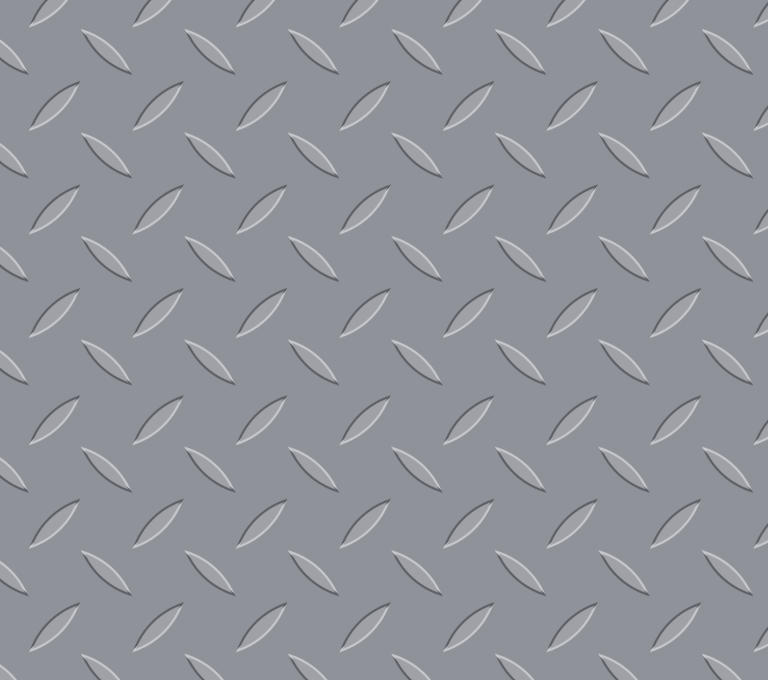
A Shadertoy shader for this pattern:

```glsl
// Steel tread plate: pointed lens-shaped studs on two interleaved square
// lattices, leaning alternately right and left. Each stud is a two-arc
// distance field with a flat top and a bevel lit from the right.

const float COLUMNS = 7.42;      // lattice cells across the canvas
const float RIM = 0.021;         // bevel width, in cells
const float SPLIT_TILT = 0.014;  // lean of the light/dark boundary at the tips
const float SEAM_Y = 3.768;      // joint between two sheets, from the top
const float SEAM_GAP = 0.036;    // extra space at the joint

const vec3 PLATE  = vec3(0.560, 0.572, 0.600);
const vec3 FACE   = vec3(0.622, 0.632, 0.650);
const vec3 LIT    = vec3(0.775, 0.785, 0.800);
const vec3 SHADED = vec3(0.365, 0.375, 0.400);

// Signed distance to a lens: x runs across it, y along it.
float lensDistance(vec2 p, float halfLength, float halfWidth) {
    float radius = (halfLength * halfLength + halfWidth * halfWidth) / (2.0 * halfWidth);
    float offset = radius - halfWidth;
    p = abs(p);
    if ((p.y - halfLength) * offset > p.x * halfLength)
        return length(p - vec2(0.0, halfLength));
    return length(p + vec2(offset, 0.0)) - radius;
}

// Offset from the nearest lattice point.
vec2 repeatAround(vec2 p, vec2 center) {
    return fract(p - center + 0.5) - 0.5;
}

// Antialiased coverage of the region where d is negative.
float coverage(float d, float blur) {
    return 1.0 - smoothstep(-blur, blur, d);
}

// Lays one stud over the base; tip points from its center to its right end.
vec3 addStud(vec3 base, vec2 p, vec2 tip, float halfWidth, float blur) {
    float halfLength = length(tip);
    vec2 dir = tip / halfLength;
    vec2 litNormal = vec2(abs(dir.y), -sign(dir.y) * dir.x);
    float along = dot(p, dir);
    float across = dot(p, litNormal);
    float d = lensDistance(vec2(across, along), halfLength, halfWidth);

    // Bevel facets meet on a slightly turned ridge line.
    float ridge = across - SPLIT_TILT * along / halfLength;
    vec3 bevel = mix(LIT, SHADED, coverage(ridge, blur));
    vec3 stud = mix(bevel, FACE, coverage(d + RIM, blur));
    return mix(base, stud, coverage(d, blur));
}

void mainImage(out vec4 fragColor, in vec2 fragCoord) {
    // Cell units, measured down from the top left corner.
    float scale = COLUMNS / iResolution.x;
    vec2 p = vec2(fragCoord.x, iResolution.y - fragCoord.y) * scale;
    p.y -= SEAM_GAP * step(SEAM_Y, p.y);
    float blur = 0.8 * scale;

    vec2 rising = repeatAround(p, vec2(0.527, 0.024));
    vec2 falling = repeatAround(p, vec2(0.029, 0.502));
    vec3 color = addStud(PLATE, rising, vec2(0.246, -0.241), 0.083, blur);
    color = addStud(color, falling, vec2(0.246, 0.222), 0.077, blur);
    fragColor = vec4(color, 1.0);
}
```
